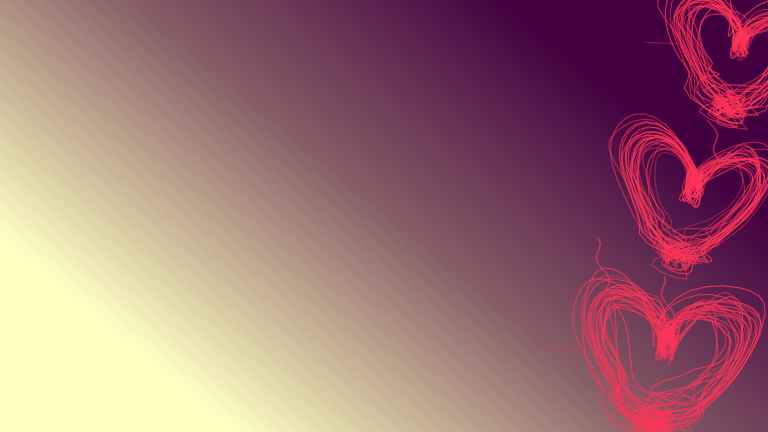
A WebGL 2 fragment shader for this background:

```glsl
#version 300 es
precision highp float;
// Three tangled thread hearts climbing the right edge of a cream to plum gradient.

#define STRANDS 24
#define KNOTS 10
#define SEGMENTS 56
#define THREAD_WIDTH 0.0013
#define CREAM vec3(1.0, 1.0, 0.76)
#define MAUVE vec3(0.53, 0.37, 0.40)
#define PLUM vec3(0.26, 0.0, 0.25)
#define THREAD vec3(1.0, 0.2, 0.34)

uniform vec2 u_resolution;
out vec4 outColor;

const float TAU = 6.2831853;
const vec2 NOTCH = vec2(0.0, 0.105);
const vec2 TIP = vec2(0.0, -0.84);

float hash(float n) {
    return fract(sin(n * 12.9898) * 43758.5);
}

float segmentDistance(vec2 p, vec2 a, vec2 b) {
    vec2 ab = b - a;
    float h = clamp(dot(p - a, ab) / max(dot(ab, ab), 1e-6), 0.0, 1.0);
    return length(p - a - ab * h);
}

vec3 gradient(vec2 p) {
    float t = dot(p, vec2(0.64, 0.77));
    vec3 warm = mix(CREAM, MAUVE, clamp((t - 0.35) / 0.61, 0.0, 1.0));
    return mix(warm, PLUM, clamp((t - 0.96) / 0.56, 0.0, 1.0));
}

// Heart outline with a deep notch and full sides, one unit in half width
vec2 heartCurve(float t) {
    float s = sin(t);
    float bulge = mix(2.9, 1.5, 0.5 - 0.5 * cos(t));
    float y = 13.0 * cos(t) - 8.0 * cos(2.0 * t) - 2.0 * cos(3.0 * t) - cos(4.0 * t);
    return vec2(sign(s) * pow(abs(s) + 1e-5, bulge), y * 0.0525);
}

// Wobbly outline; the first two strands stray out to the upper left
vec2 heartStrand(float t, int i, float seed) {
    float phase = TAU * hash(seed + 1.3);
    float stray = i < 2 ? 1.0 : 0.0;
    float spread = hash(seed);
    vec2 size = mix(vec2(0.62, 0.6), vec2(1.02), sqrt(spread));
    size = mix(size, vec2(1.12), stray);
    float amp = mix(0.03, 0.13, hash(seed + 2.7));
    vec2 wobble = vec2(sin(2.0 * t + phase) + 0.4 * sin(5.0 * t + phase * 3.0),
                       cos(3.0 * t + phase * 2.0) + 0.4 * sin(6.0 * t + phase));
    float nearTip = smoothstep(-0.6, -1.0, cos(t));
    wobble.x += nearTip * 2.0 * sin(9.0 * t + phase);
    return NOTCH + (heartCurve(t) - NOTCH) * size + wobble * amp
         + stray * vec2(-0.13, 0.14) * (0.6 + 0.6 * hash(seed + 4.1));
}

// Small loops gathered at the notch and at the tip
vec2 knotStrand(float t, int i, float seed) {
    bool upper = i < STRANDS + 6;
    vec2 radius = upper ? vec2(0.13, 0.24) : vec2(0.26, 0.19);
    vec2 phase = TAU * vec2(hash(seed), hash(seed + 3.1));
    vec2 curl = vec2(sin(2.0 * t + phase.x) + 0.4 * sin(5.0 * t + phase.y),
                     sin(3.0 * t + phase.y) + 0.4 * cos(4.0 * t + phase.x));
    return (upper ? NOTCH : TIP) + radius * curl * mix(0.45, 0.9, hash(seed + 5.7));
}

vec2 strandPoint(float t, int i, float seed) {
    return i < STRANDS ? heartStrand(t, i, seed) : knotStrand(t, i, seed);
}

float threadCover(float d) {
    return clamp((THREAD_WIDTH - d) * u_resolution.y + 0.5, 0.0, 1.0);
}

// Light left uncovered by one heart of threads
float heartGap(vec2 p, vec2 center, float size, float tilt, float seed) {
    vec2 q = (p - center) / size;
    if (length(q) > 1.75) return 1.0;
    float c = cos(tilt), s = sin(tilt);
    vec2 local = vec2(c * q.x - s * q.y, s * q.x + c * q.y);
    float gap = 1.0;
    for (int i = 0; i < STRANDS + KNOTS; i++) {
        float id = seed + float(i) * 1.73;
        float d = 10.0;
        vec2 a = strandPoint(0.0, i, id);
        for (int j = 1; j <= SEGMENTS; j++) {
            vec2 b = strandPoint(TAU * float(j) / float(SEGMENTS), i, id);
            d = min(d, segmentDistance(local, a, b));
            a = b;
        }
        gap *= 1.0 - mix(0.4, 0.9, hash(id + 7.9)) * threadCover(d * size);
    }
    return gap;
}

// Upright curling thread that leans to the left as it rises
float curlGap(vec2 p, vec2 middle, float reach) {
    vec2 q = p - middle;
    float d = abs(q.x + 0.25 * q.y - 0.009 * sin(p.y * 75.0)) * 0.8;
    return 1.0 - 0.75 * threadCover(max(d, abs(q.y) - reach));
}

void main() {
    vec2 p = gl_FragCoord.xy / u_resolution.y;
    float gap = heartGap(p, vec2(1.542, 0.185), 0.189, 0.15, 3.0);
    gap *= heartGap(p, vec2(1.602, 0.552), 0.170, 0.24, 41.0);
    gap *= heartGap(p, vec2(1.712, 0.885), 0.156, 0.20, 87.0);

    // Loose ends: curling threads and two faint level ones
    gap *= curlGap(p, vec2(1.392, 0.39), 0.06);
    gap *= curlGap(p, vec2(1.655, 0.675), 0.045);
    gap *= curlGap(p, vec2(1.540, 0.315), 0.045);
    gap *= 1.0 - 0.4 * threadCover(segmentDistance(p, vec2(1.257, 0.194), vec2(1.345, 0.191)));
    gap *= 1.0 - 0.4 * threadCover(segmentDistance(p, vec2(1.493, 0.902), vec2(1.565, 0.899)));

    outColor = vec4(mix(THREAD, gradient(p), gap), 1.0);
}
```
